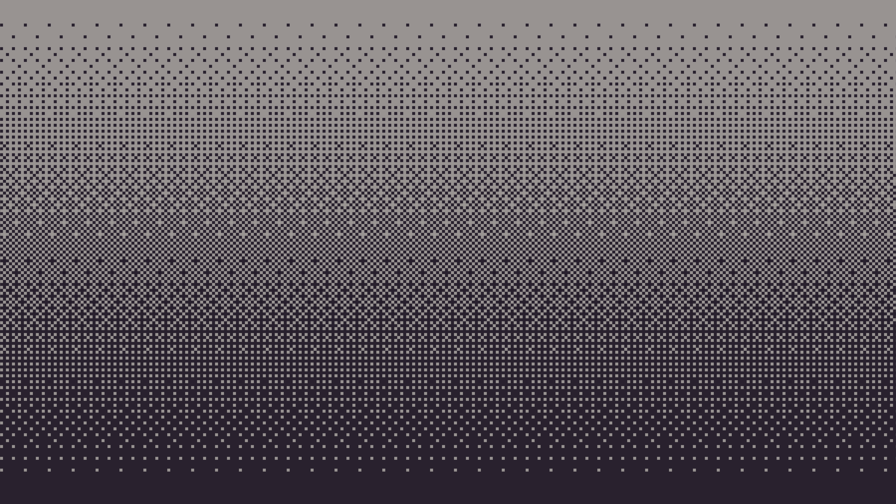
A Shadertoy shader for this background:

```glsl
// A vertical fade from warm grey to dark plum, drawn as square cells with
// an 8x8 ordered dither. Each cell compares the fade with its threshold;
// a cubic filter one pixel wide keeps the cell edges smooth yet crisp.

const vec2 GRID = vec2(300.0, 171.0);   // cells across and down
const vec3 LIGHT = vec3(0.595, 0.575, 0.570);
const vec3 DARK = vec3(0.160, 0.130, 0.180);
const float MARGIN = 0.03;              // plain band at top and bottom

// Ordered dither rank, 0 to 63, built from the low three bits of the cell.
int ditherRank(ivec2 cell) {
    int rank = 0;
    for (int bit = 0; bit < 3; bit++) {
        int x = (cell.x >> bit) & 1;
        int y = (cell.y >> bit) & 1;
        rank = rank * 4 + 2 * (x ^ y) + y;
    }
    return rank;
}

// 1 for a dark cell, 0 for a light one; rows count down from the top.
float cellInk(ivec2 cell, float rows, float margin) {
    float depth = (float(cell.y) + 0.5) / rows;
    float level = 64.0 * (depth - margin) / (1.0 - 2.0 * margin);
    return level > float(ditherRank(cell)) ? 1.0 : 0.0;
}

// Integral of the cubic filter from its centre to t, with t in pixels.
float cubicIntegral(float t) {
    float a = min(abs(t), 2.0);
    float inner = a + a * a * a * (0.375 * a - 5.0 / 6.0);
    float outer = a * (2.0 + a * (-2.0 + a * (5.0 / 6.0 - 0.125 * a))) - 1.0 / 6.0;
    return sign(t) * (a < 1.0 ? inner : outer);
}

// Share of the filter that falls on a cell starting at offset (in cells).
float cellWeight(float offset, float pixel) {
    return cubicIntegral((offset + 1.0) / pixel) - cubicIntegral(offset / pixel);
}

// Filtered ink at a point of the grid, gathered from the nearby cells.
float filteredInk(vec2 point, vec2 pixel, float rows, float margin) {
    vec2 base = floor(point);
    float ink = 0.0;
    float total = 0.0;
    for (int j = -2; j <= 2; j++) {
        float rowWeight = cellWeight(base.y + float(j) - point.y, pixel.y);
        for (int i = -2; i <= 2; i++) {
            float weight = rowWeight * cellWeight(base.x + float(i) - point.x, pixel.x);
            ink += weight * cellInk(ivec2(base) + ivec2(i, j), rows, margin);
            total += weight;
        }
    }
    return ink / total;
}

void mainImage(out vec4 fragColor, in vec2 fragCoord) {
    vec2 uv = fragCoord / iResolution.xy;
    vec2 point = vec2(uv.x, 1.0 - uv.y) * GRID;
    vec2 pixel = GRID / iResolution.xy;
    float ink = filteredInk(point, pixel, GRID.y, MARGIN);
    fragColor = vec4(clamp(mix(LIGHT, DARK, ink), 0.0, 1.0), 1.0);
}
```
